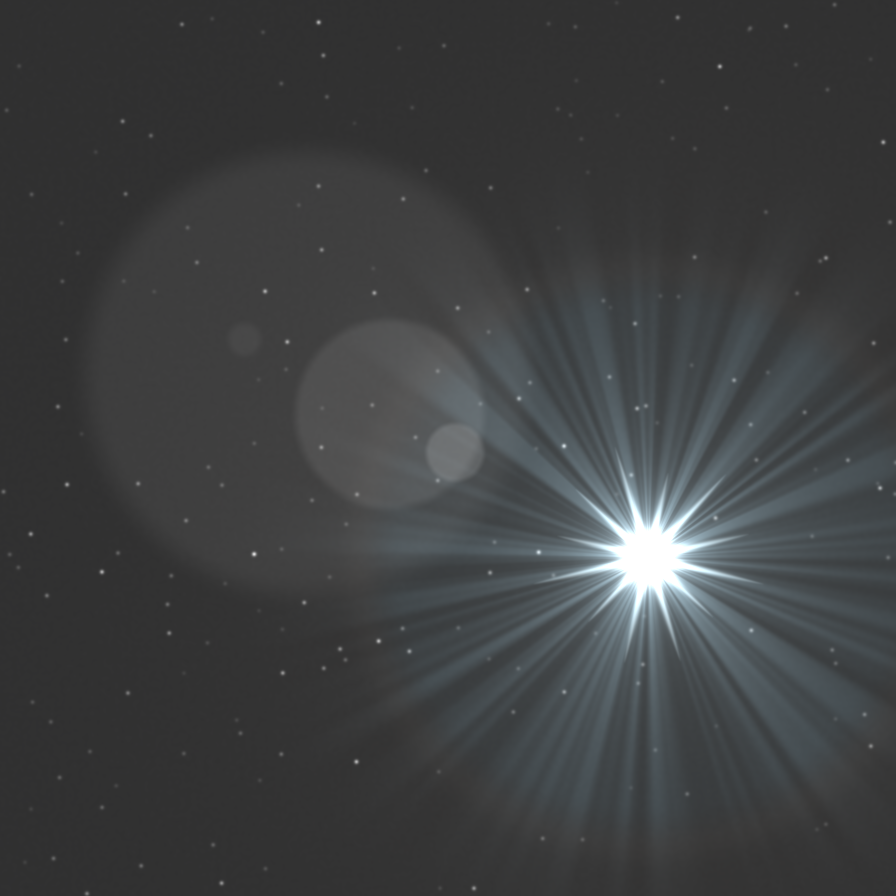
Reproduce this background procedurally as a Shadertoy shader.

```glsl
const float TAU = 6.2831853;
const vec3 SKY = vec3(0.188, 0.188, 0.189);
const vec3 ICE = vec3(0.76, 0.92, 1.0);
const vec3 WARM = vec3(1.0, 0.94, 0.88);

vec2 hash2(vec2 p) {
    vec3 q = fract(vec3(p.xyx) * vec3(0.1031, 0.1030, 0.0973));
    q += dot(q, q.yzx + 33.33);
    return fract((q.xx + q.yz) * q.zy);
}

float gradientDot(vec2 cell, vec2 offset) {
    return dot(hash2(cell) * 2.0 - 1.0, offset);
}

float gradientNoise(vec2 p) {
    vec2 i = floor(p), f = fract(p);
    vec2 u = f * f * f * (f * (f * 6.0 - 15.0) + 10.0);
    vec2 e = vec2(0.0, 1.0);
    float low = mix(gradientDot(i, f), gradientDot(i + e.yx, f - e.yx), u.x);
    float high = mix(gradientDot(i + e.xy, f - e.xy), gradientDot(i + e.yy, f - e.yy), u.x);
    return mix(low, high, u.y);
}

float softDisc(vec2 p, vec2 center, float radius, float blur) {
    return 1.0 - smoothstep(radius - blur, radius + blur, length(p - center));
}

float bell(float x, float width) {
    return exp(-x * x / (width * width));
}

// One faint star may appear in each cell of the grid
float starField(vec2 p, float cells, float density) {
    vec2 id = floor(p * cells);
    vec2 chance = hash2(id + 71.0);
    vec2 place = 0.15 + 0.7 * hash2(id + 19.0);
    float d = length(fract(p * cells) - place) / cells;
    return step(chance.x, density) * bell(d, 0.0024) * mix(0.1, 0.5, chance.y * chance.y);
}

// Angular noise sampled on a circle has no seam
float rayPattern(vec2 dir) {
    float n = gradientNoise(dir * 7.0 + 40.0) + 0.7 * gradientNoise(dir * 17.0 + 11.0);
    return smoothstep(-0.4, 0.5, n);
}

// Evenly spaced tapered points, pinched slightly along one axis
float spikes(vec2 p, float count, float turn) {
    float r = length(p);
    float a = atan(p.y, p.x);
    a += 0.07 * exp(8.0 * (cos(2.0 * (a - 0.22)) - 1.0)) - turn;
    float slot = TAU / count;
    float index = round(a / slot);
    float off = a - index * slot;
    float reach = 0.115 + 0.018 * sin(mod(index, count) * 2.4);
    float taper = max(1.0 - r / reach, 0.0);
    float across = r * sin(off);
    return bell(across, 0.0012 + 0.0042 * taper) * pow(taper, 0.8);
}

void mainImage(out vec4 fragColor, in vec2 fragCoord) {
    vec2 uv = fragCoord / iResolution.xy;
    vec2 p = uv - vec2(0.724, 0.378);
    float r = length(p);
    vec2 dir = p / max(r, 0.0001);

    // Sky with faint grain and scattered stars
    vec3 color = SKY + 0.007 * gradientNoise(uv * 150.0);
    color += starField(uv, 23.0, 0.16) + 0.6 * starField(uv + 0.37, 31.0, 0.1);
    color += WARM * 0.04 * bell(r, 0.42);

    // Lens ghosts along the optical axis
    color += 0.05 * softDisc(uv, vec2(0.343, 0.583), 0.247, 0.022);
    color += 0.062 * softDisc(uv, vec2(0.435, 0.538), 0.105, 0.007);
    color += 0.095 * softDisc(uv, vec2(0.508, 0.495), 0.032, 0.004);
    color += 0.035 * softDisc(uv, vec2(0.273, 0.621), 0.018, 0.006);

    // Blue halo with a warm rim
    float rays = rayPattern(dir);
    float halo = 1.0 - smoothstep(0.275, 0.33, r);
    color += vec3(0.022, 0.044, 0.055) * halo * mix(0.6, 1.15, rays);
    color += WARM * 0.018 * bell(r - 0.322, 0.02);

    // Long streaks and central glow
    float streakFade = exp(-r / 0.17) * (1.0 - smoothstep(0.3, 0.5, r));
    color += ICE * 0.27 * (rays - 0.15) * streakFade;
    color += ICE * (0.42 * exp(-r / 0.065) + 0.28 * bell(r, 0.055));

    // Bright points and burnt-out core
    color += vec3(0.86, 0.96, 1.0) * 0.85 * spikes(p, 12.0, 0.297);
    color += 1.2 * bell(r, 0.025);
    fragColor = vec4(clamp(color, 0.0, 1.0), 1.0);
}
```
